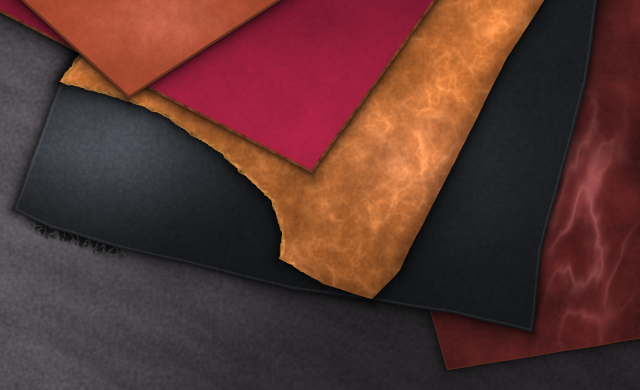
This texture is drawn by a Shadertoy shader. Its source:

```glsl
// Overlapping leather sheets: grey hide, oxblood, black, tan, crimson and russet.
// Each sheet is a signed distance outline laid over a soft contact shadow;
// gradient noise gives the pebbled grain, mottling, creases and frayed edges.

const vec3 HIDE    = vec3(0.34, 0.32, 0.34);
const vec3 OXBLOOD = vec3(0.29, 0.105, 0.105);
const vec3 BLACK   = vec3(0.105, 0.112, 0.125);
const vec3 TAN     = vec3(0.70, 0.39, 0.18);
const vec3 CRIMSON = vec3(0.61, 0.12, 0.235);
const vec3 RUSSET  = vec3(0.63, 0.275, 0.175);
const vec3 CUT     = vec3(0.48, 0.24, 0.15);   // raw edge of a thin sheet
const vec3 FIBRE   = vec3(0.80, 0.52, 0.26);   // frayed edge of the tan sheet
const float GRAIN_SCALE  = 105.0;
const float SHADOW_WIDTH = 0.016;
const int CORNERS = 14;

// Outlines run counter-clockwise, in units of canvas height.
const vec2 BLACK_OUTLINE[CORNERS] = vec2[CORNERS](
    vec2(0.19, 0.86), vec2(0.15, 0.776), vec2(0.034, 0.463), vec2(0.13, 0.415),
    vec2(0.32, 0.36), vec2(0.533, 0.311), vec2(0.746, 0.258), vec2(0.96, 0.228),
    vec2(1.16, 0.196), vec2(1.368, 0.147), vec2(1.39, 0.36), vec2(1.446, 0.574),
    vec2(1.503, 0.787), vec2(1.545, 1.1));
const vec2 TAN_OUTLINE[CORNERS] = vec2[CORNERS](
    vec2(0.203, 0.861), vec2(0.149, 0.791), vec2(0.32, 0.744), vec2(0.426, 0.70),
    vec2(0.565, 0.606), vec2(0.693, 0.488), vec2(0.722, 0.40), vec2(0.716, 0.335),
    vec2(0.83, 0.272), vec2(0.953, 0.232), vec2(1.024, 0.307), vec2(1.215, 0.68),
    vec2(1.30, 0.851), vec2(1.45, 1.081));

vec2 gradientAt(vec2 cell) {
    vec3 q = fract(cell.xyx * vec3(0.1031, 0.1030, 0.0973));
    q += dot(q, q.yzx + 33.33);
    return 2.0 * fract((q.xx + q.yz) * q.zy) - 1.0;
}

float gradientNoise(vec2 p) {
    vec2 i = floor(p), f = fract(p), e = vec2(0.0, 1.0);
    vec2 u = f * f * f * (f * (f * 6.0 - 15.0) + 10.0);
    return mix(mix(dot(gradientAt(i), f), dot(gradientAt(i + e.yx), f - e.yx), u.x),
               mix(dot(gradientAt(i + e), f - e), dot(gradientAt(i + 1.0), f - 1.0), u.x), u.y);
}

float fbm(vec2 p) {
    float sum = 0.0, gain = 1.0;
    for (int k = 0; k < 4; k++) {
        sum += gain * gradientNoise(p);
        p = mat2(1.6, 1.2, -1.2, 1.6) * p + 7.3;
        gain *= 0.55;
    }
    return sum;
}

// Thin bright lines where warped noise crosses zero.
float creases(vec2 p) {
    vec2 warped = p + 0.6 * vec2(fbm(p * 0.7), fbm(p * 0.7 + 19.0));
    return pow(1.0 - min(abs(gradientNoise(warped)) * 2.2, 1.0), 5.0);
}

float edgeSide(vec2 p, vec2 a, vec2 b) {
    vec2 d = b - a;
    return dot(p - a, normalize(vec2(d.y, -d.x)));
}

float wedge(vec2 p, vec2 a, vec2 corner, vec2 b) {
    return max(edgeSide(p, a, corner), edgeSide(p, corner, b));
}

float outline(vec2 p, vec2 v[CORNERS]) {
    float d = 1e3, s = 1.0;
    for (int i = 0, j = CORNERS - 1; i < CORNERS; j = i, i++) {
        vec2 e = v[j] - v[i], w = p - v[i];
        vec2 b = w - e * clamp(dot(w, e) / dot(e, e), 0.0, 1.0);
        d = min(d, dot(b, b));
        bvec3 c = bvec3(p.y >= v[i].y, p.y < v[j].y, e.x * w.y > e.y * w.x);
        if (all(c) || all(not(c))) s = -s;
    }
    return s * sqrt(d);
}

float glow(vec2 p, vec2 centre, vec2 radius) {
    vec2 q = (p - centre) / radius;
    return exp(-dot(q, q));
}

vec3 lay(vec3 under, vec3 sheet, float d, float shadow) {
    under *= 1.0 - shadow * exp(-max(d, 0.0) / SHADOW_WIDTH);
    return mix(under, sheet, clamp(0.5 - d * iResolution.y, 0.0, 1.0));
}

void mainImage(out vec4 fragColor, in vec2 fragCoord) {
    vec2 p = fragCoord / iResolution.y;
    float grain = gradientNoise(p * GRAIN_SCALE) + 0.6 * gradientNoise(p * GRAIN_SCALE * 0.53);
    float mottle = fbm(p * 7.0);
    float fray = fbm(p * 42.0);
    vec2 wavy = p + 0.004 * vec2(gradientNoise(p * 9.0), gradientNoise(p * 9.0 + 31.0));

    // Grey hide, fading toward the lower right, with slanting wrinkles
    float fade = smoothstep(0.0, 1.15, p.x + 0.35 * (0.5 - p.y));
    vec3 col = HIDE * mix(1.0, 0.45, fade) * (1.0 - 0.25 * smoothstep(0.75, 1.0, p.y));
    float wrinkle = fbm(vec2(dot(p, vec2(2.0, -1.0)) * 1.5, dot(p, vec2(1.0, 2.0)) * 6.0));
    col *= 1.0 + 0.22 * wrinkle + 0.20 * grain;

    // Oxblood sheet with pale upright creases
    vec3 sheet = OXBLOOD * (1.0 + 0.45 * mottle + 0.12 * grain);
    sheet += vec3(0.07, 0.02, 0.02) * glow(p, vec2(1.48, 0.42), vec2(0.13, 0.35));
    float streak = creases(vec2(p.x * 11.0 - p.y * 2.0, p.y * 5.0));
    sheet += vec3(0.26, 0.20, 0.20) * streak * glow(p, vec2(1.50, 0.45), vec2(0.10, 0.30));
    float d = wedge(wavy, vec2(1.104, 0.194), vec2(1.147, 0.051), vec2(1.637, 0.130));
    sheet = mix(sheet, CUT * 0.7, smoothstep(-0.005, 0.0, d));
    col = lay(col, sheet, d, 0.5);

    // Black sheet with a cool sheen, and loose fibres under its left end
    d = outline(wavy, BLACK_OUTLINE);
    float fringe = smoothstep(0.06, 0.10, p.x) * smoothstep(0.35, 0.28, p.x) * step(p.y, 0.46);
    float threads = creases(p * vec2(60.0, 45.0));
    float tuft = fringe * smoothstep(0.034, 0.012, d + 0.012 * fray);
    col = mix(col, vec3(0.06) + 0.30 * threads, 0.85 * tuft);
    sheet = BLACK * (1.0 - 0.25 * smoothstep(0.7, 0.2, p.y));
    sheet += vec3(0.19, 0.195, 0.21) * glow(p, vec2(0.27, 0.63), vec2(0.25, 0.17));
    sheet += 0.035 * glow(p, vec2(1.25, 0.55), vec2(0.16, 0.30));
    sheet *= 1.0 + 0.16 * grain + 0.10 * mottle;
    sheet += 0.06 * smoothstep(0.004, 0.0, abs(d + 0.006));
    col = lay(col, sheet, d, 0.65);

    // Tan sheet, mottled and creased, with a frayed left border
    d = outline(wavy, TAN_OUTLINE);
    float leftBorder = smoothstep(0.86, 0.70, p.x);
    d += 0.006 * fray * mix(0.15, 1.0, leftBorder);
    sheet = TAN * (0.86 + 0.20 * smoothstep(0.25, 0.9, p.y) + 0.28 * mottle + 0.12 * grain);
    sheet += vec3(0.11, 0.09, 0.10) * glow(p, vec2(1.06, 0.60), vec2(0.18, 0.13));
    float veins = creases(p * 13.0) + 0.7 * creases(p * 27.0 + 5.0);
    sheet += vec3(0.13, 0.11, 0.09) * veins * (0.6 + mottle);
    sheet *= 1.0 - 0.30 * smoothstep(-0.05, 0.0, d) * (1.0 - leftBorder);
    sheet = mix(sheet, FIBRE * (0.85 + 0.5 * fray), leftBorder * smoothstep(-0.014, -0.006, d));
    col = lay(col, sheet, d, 0.7);

    // Crimson sheet, smooth, with a brown cut edge
    d = wedge(p, vec2(0.0, 0.968), vec2(0.80, 0.556), vec2(1.119, 1.0));
    sheet = CRIMSON * (1.05 - 0.22 * smoothstep(0.75, 1.0, p.y) + 0.10 * mottle + 0.06 * grain);
    sheet = mix(sheet, CUT * (0.9 + 0.5 * fray), smoothstep(-0.009, -0.005, d));
    col = lay(col, sheet, d, 0.7);

    // Russet sheet with a soft, rippled shine
    d = wedge(p, vec2(0.053, 1.0), vec2(0.33, 0.748), vec2(0.721, 1.0));
    sheet = RUSSET * (1.0 + 0.12 * mottle + 0.07 * grain);
    float shine = glow(p, vec2(0.42, 0.95), vec2(0.17, 0.10));
    sheet += vec3(0.12, 0.10, 0.10) * shine * (1.0 + 0.8 * fbm(p * 20.0));
    sheet = mix(sheet, CUT * 0.8, smoothstep(-0.008, -0.004, d));
    col = lay(col, sheet, d, 0.65);

    fragColor = vec4(clamp(col, 0.0, 1.0), 1.0);
}
```
